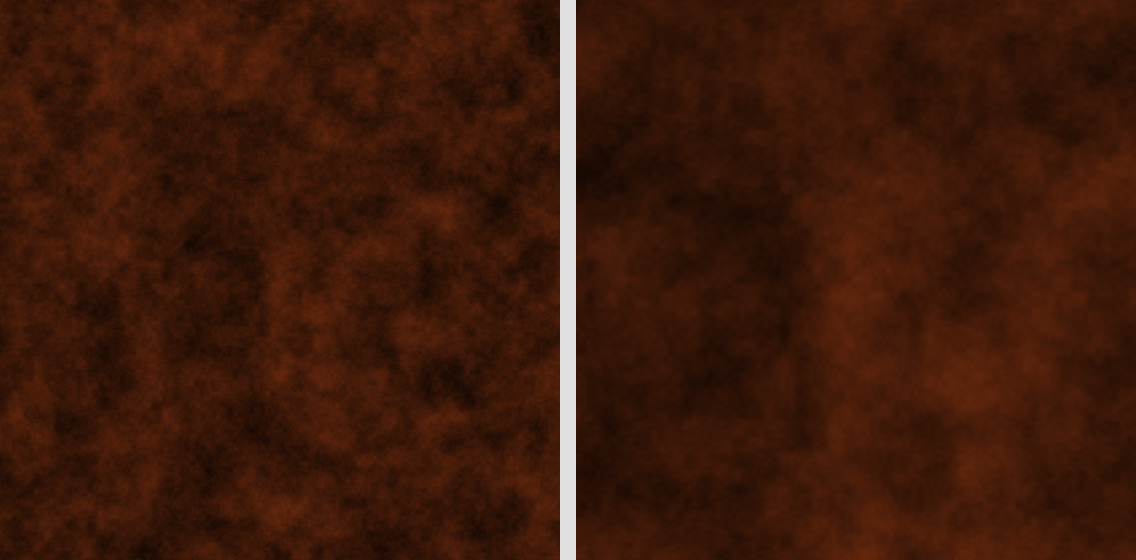
Left, the full canvas; right, a detail of the centre.
Write a WebGL 1 fragment shader that draws this texture.

```glsl
precision highp float;
// Dark rust-brown mottled surface: soft cloudy blotches with a fine grain.
uniform vec2 u_resolution;

float hash(vec2 cell) {
  vec3 q = fract(cell.xyx * vec3(0.1031, 0.1030, 0.0973));
  q += dot(q, q.yzx + 33.33);
  return fract((q.x + q.y) * q.z);
}

// Smoothly interpolated lattice noise, 0 to 1
float valueNoise(vec2 p) {
  vec2 cell = floor(p);
  vec2 f = fract(p);
  f = f * f * (3.0 - 2.0 * f);
  float bottom = mix(hash(cell), hash(cell + vec2(1.0, 0.0)), f.x);
  float top = mix(hash(cell + vec2(0.0, 1.0)), hash(cell + vec2(1.0, 1.0)), f.x);
  return mix(bottom, top, f.y);
}

// Octaves from broad blotches down to grain, normalised to 0..1
float mottling(vec2 p) {
  float sum = 0.0;
  float total = 0.0;
  float weight = 1.0;
  for (int i = 0; i < 6; i++) {
    sum += weight * valueNoise(p);
    total += weight;
    weight *= 0.74;
    p = p * 2.0 + vec2(17.3, 41.7);
  }
  return sum / total;
}

void main() {
  vec2 uv = gl_FragCoord.xy / u_resolution;
  float tone = mottling(uv * 13.0 + vec2(23.4, 57.9));

  // Brightness varies around one rust hue
  float brightness = max(0.237 + 0.48 * (tone - 0.5), 0.07);
  vec3 rustHue = vec3(1.0, 0.39, 0.13);
  gl_FragColor = vec4(brightness * rustHue, 1.0);
}
```
